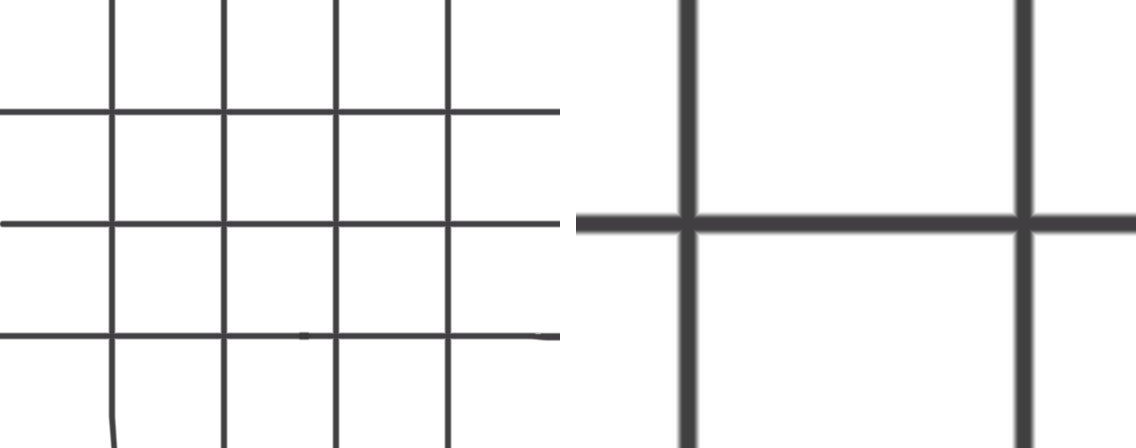
Left: the whole. Right: its middle third, enlarged.
A Shadertoy shader for this pattern:

```glsl
#define CELLS vec2(5.0, 4.0)
#define HALF_WIDTH 0.0268
#define SOFTNESS 0.0125
#define BEND 0.02
#define SAG 0.007
#define PAPER vec3(1.0)
#define INK vec3(0.255, 0.249, 0.253)

// Signed distance to a horizontal stroke with round ends
float capsule(vec2 p, vec2 center, float halfLength, float radius) {
    vec2 q = abs(p - center);
    return length(vec2(max(q.x - halfLength, 0.0), q.y)) - radius;
}

// Is this the line with the given index?
float isLine(float index, float wanted) {
    return 1.0 - step(0.5, abs(index - wanted));
}

// Vertical rules: the first one leans right near its foot
float verticalRules(vec2 p) {
    float index = clamp(round(p.x), 1.0, CELLS.x - 1.0);
    float lean = isLine(index, 1.0) * clamp(1.0 - p.y / 0.28, 0.0, 1.0);
    return abs(p.x - index - BEND * lean) - HALF_WIDTH + 0.002 * lean;
}

// Horizontal rules: the lowest sags and thickens at the right,
// the middle one begins with a round cap
float horizontalRules(vec2 p) {
    float index = clamp(round(p.y), 1.0, CELLS.y - 1.0);
    float sag = isLine(index, 1.0) * smoothstep(4.72, 4.9, p.x);
    float capGap = isLine(index, 2.0) * max(0.025 - p.x, 0.0);
    float offset = p.y - index + SAG * sag;
    return length(vec2(capGap, offset)) - HALF_WIDTH - 0.005 * sag;
}

void mainImage(out vec4 fragColor, in vec2 fragCoord) {
    // One unit is one grid cell
    vec2 cellPixels = iResolution.xy / CELLS;
    vec2 p = fragCoord / cellPixels;
    float soft = max(SOFTNESS, 0.7 / min(cellPixels.x, cellPixels.y));

    // Grid with a small blot on the lowest rule
    float grid = min(verticalRules(p), horizontalRules(p));
    float blot = capsule(p, vec2(2.715, 1.0), 0.03, 0.032);
    float ink = 1.0 - smoothstep(-soft, soft, min(grid, blot));

    // Pale fleck on the sagging end
    float fleck = capsule(p, vec2(4.805, 1.022), 0.018, 0.004);
    ink *= 1.0 - 0.6 * (1.0 - smoothstep(-soft, soft, fleck));

    // Slightly denser ink inside the blot
    float dense = 1.0 - smoothstep(-soft, soft, blot + 0.012);
    vec3 inkColor = INK * (1.0 - 0.12 * dense);

    fragColor = vec4(mix(PAPER, inkColor, ink), 1.0);
}
```
